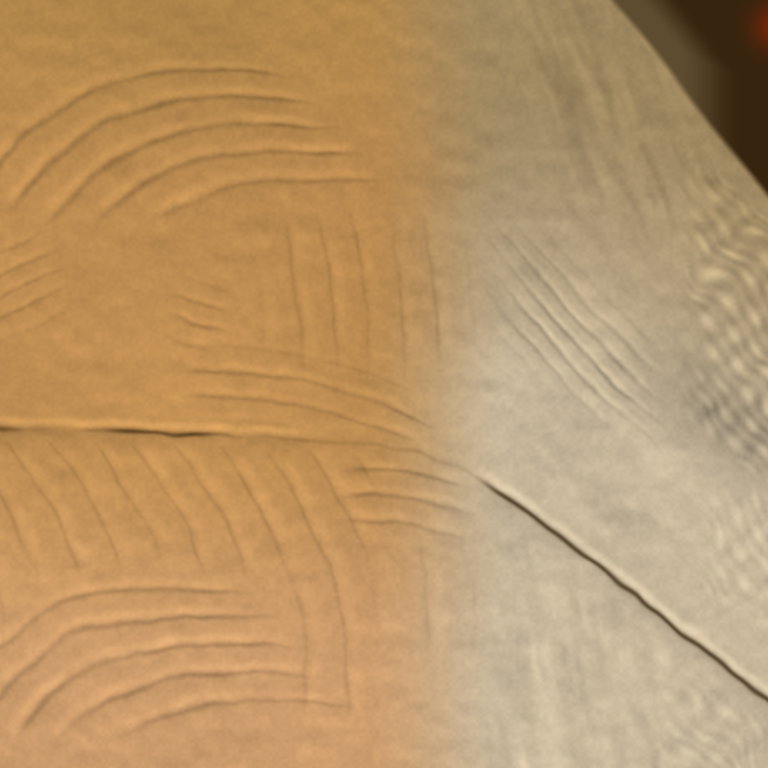
Reproduce this texture procedurally as a Shadertoy shader.

```glsl
#define WARM_TOP vec3(0.70, 0.53, 0.295)
#define WARM_MID vec3(0.745, 0.553, 0.322)
#define WARM_LOW vec3(0.82, 0.625, 0.43)
#define GREY_LOW vec3(0.775, 0.71, 0.60)
#define GREY_TOP vec3(0.61, 0.52, 0.365)
#define OLIVE vec3(0.37, 0.30, 0.19)
#define UMBER vec3(0.21, 0.14, 0.055)
#define RUST vec3(0.46, 0.15, 0.04)
#define RELIEF 0.16
#define FURROW 0.0036
#define GRAIN 0.04

float hash(vec2 p) {
    p = fract(p * vec2(0.1031, 0.1137));
    p += dot(p, p.yx + 33.33);
    return fract((p.x + p.y) * p.x * 7.13 + p.y * 91.7);
}

float noise(vec2 p) {
    vec2 i = floor(p), f = fract(p);
    f = f * f * (3.0 - 2.0 * f);
    return mix(mix(hash(i), hash(i + vec2(1, 0)), f.x),
               mix(hash(i + vec2(0, 1)), hash(i + 1.0), f.x), f.y);
}

float fbm(vec2 p) {
    float sum = 0.0, amp = 0.5;
    for (int i = 0; i < 4; i++) {
        sum += amp * noise(p);
        p = mat2(1.6, 1.2, -1.2, 1.6) * p + 7.3;
        amp *= 0.5;
    }
    return sum;
}

float bell(float x, float width) {
    return exp(-x * x / (width * width));
}

// Soft rectangle from low corner xy to high corner zw
float area(vec2 p, vec4 r, float soft) {
    vec2 m = smoothstep(r.xy - soft, r.xy + soft, p) * smoothstep(soft - r.zw, -soft - r.zw, -p);
    m = smoothstep(r.xy - soft, r.xy + soft, p) * (1.0 - smoothstep(r.zw - soft, r.zw + soft, p));
    return m.x * m.y;
}

// Repeated stitched furrows, each with a soft lit lip
float creases(float s, float spacing) {
    float f = fract(s / spacing) - 0.3;
    return 0.6 * bell(f - 0.24, 0.19) - bell(f * spacing, FURROW) - 0.08;
}

// Leaf of nested arcs, with its height as the second result
vec2 leaf(vec2 p) {
    float x = p.x - 0.35 + 0.9 * (p.y - 0.84);
    float s = p.y + 0.8 * x * x;
    float mask = area(vec2(x, s), vec4(-0.43, 0.755, 0.07, 0.93), 0.03);
    return vec2(creases(s, 0.036) * mask * smoothstep(0.70, 0.75, p.y), s);
}

// Steep ribs that straighten towards their foot
float ribs(vec2 p, float foot, float bend, float spacing) {
    float rise = max(p.y - foot, 0.0);
    return creases(p.x + bend * rise * rise, spacing);
}

// Short broken wrinkles drawn out along one lean
float streaks(vec2 p, float lean, float pitch) {
    float s = (p.x + lean * p.y) * pitch;
    return 1.3 * noise(vec2(s, p.y * 9.0)) + 0.9 * noise(vec2(s * 2.1, p.y * 15.0)) - 1.1;
}

// Diamond lattice of small pads
float waffle(vec2 p) {
    p += 0.02 * (noise(p * 22.0) - 0.5);
    float a = sin(205.0 * (p.x + 0.28 * p.y));
    float b = sin(185.0 * (p.y + 0.45 * p.x));
    return a * b + 0.35 * (a + b);
}

float quilting(vec2 p, float seam) {
    vec2 w = p + 0.026 * (vec2(fbm(p * 10.0), fbm(p * 10.0 + 31.0)) - 0.47);
    float above = smoothstep(0.01, 0.03, seam), below = smoothstep(0.01, 0.03, -seam);
    float patchy = 0.25 + 1.1 * noise(p * 14.0);

    // Leaves on the warm side
    vec2 lower = leaf(w + vec2(0.05, 0.675));
    float h = 0.9 * (leaf(w).x + lower.x);
    h += 0.6 * creases(w.y - 0.5 * w.x, 0.03) * area(p, vec4(-0.1, 0.58, 0.07, 0.69), 0.03);
    float sag = w.y + 0.75 * pow(abs(w.x - 0.26), 2.0);
    h += 0.9 * creases(sag, 0.034) * above
       * area(vec2(p.x - 0.4 * max(0.5 - p.y, 0.0), sag), vec4(0.25, 0.455, 0.53, 0.55), 0.025);
    h += 0.7 * creases(sag + 0.2 * w.x, 0.027) * area(p, vec4(0.23, 0.55, 0.29, 0.63), 0.025);
    h += 0.8 * creases(w.y + 0.9 * pow(abs(w.x - 0.49), 2.0), 0.034) * below
       * area(p, vec4(0.46, 0.30, 0.61, 0.41), 0.025);

    // Ribs between the leaves
    float clearLeaf = max(smoothstep(0.92, 0.96, lower.y), smoothstep(0.36, 0.40, p.x));
    h += 0.5 * ribs(w, 0.1, 1.1, 0.055) * below * clearLeaf * area(p, vec4(-0.1, 0.08, 0.48, 0.5), 0.025);
    h += 0.42 * ribs(w, 0.46, 0.35, 0.047) * area(p, vec4(0.35, 0.53, 0.6, 0.71), 0.04);
    h += 0.4 * ribs(w, 0.15, 0.5, 0.06) * area(p, vec4(0.5, 0.16, 0.61, 0.28), 0.025);
    h *= 0.5 + 0.75 * noise(p * 19.0);

    // Folds on the grey side
    float slope = p.y + 0.75 * p.x;
    h += 0.75 * streaks(w, 0.42, 52.0)
       * area(vec2(p.x + 0.42 * p.y, p.y), vec4(1.07, 0.7, 1.26, 1.1), 0.05);
    h += 0.9 * creases((w.y + 1.15 * w.x - 0.7 * pow(abs(w.x - 0.7), 2.0)) * 0.7, 0.024) * patchy
       * area(vec2(p.x, slope), vec4(0.65, 1.06, 0.85, 1.2), 0.045);
    h += 0.5 * streaks(w, 0.22, 48.0) * below * area(p, vec4(0.64, -0.1, 0.88, 0.3), 0.04);
    h += 0.3 * streaks(w, 0.7, 34.0) * above * area(p, vec4(0.63, 0.3, 0.95, 0.75), 0.05);

    // Waffle patches and small puckers
    float pads = area(vec2(p.x, slope), vec4(0.9, 1.13, 1.2, 1.46), 0.035)
               + 0.6 * area(p, vec4(0.92, 0.22, 1.2, 0.36), 0.025) * above
               + 0.5 * area(p, vec4(0.86, -0.1, 1.2, 0.13), 0.03) * below;
    h += 0.6 * waffle(w) * pads * (0.4 + 0.6 * patchy);
    vec2 q = w * vec2(38.0, 50.0);
    return h + 0.45 * (noise(q) - noise(q + vec2(0.1, 0.5)));
}

void mainImage(out vec4 fragColor, in vec2 fragCoord) {
    vec2 p = fragCoord / iResolution.xy;

    // Warm to grey light across the cloth
    float broad = fbm(p * 4.0) - 0.47;
    vec3 warm = mix(WARM_LOW, WARM_MID, smoothstep(0.1, 0.46, p.y + 0.12 * broad));
    warm = mix(warm, WARM_TOP, smoothstep(0.75, 1.0, p.y));
    vec3 grey = mix(GREY_LOW, GREY_TOP, smoothstep(0.45, 0.95, p.y + 0.5 * max(p.x - 0.75, 0.0)));
    vec3 color = mix(warm, grey, smoothstep(0.46, 0.67, p.x + 0.06 * broad));

    // Bent seam with a lit upper lip
    float t = p.x - 0.58, right = smoothstep(0.55, 0.7, p.x);
    float seam = p.y - 0.445 + 0.02 * p.x + 0.4 * (t + sqrt(t * t + 0.008));
    seam = seam / (1.0 + 0.28 * right) + 0.006 * (noise(p * 35.0) - 0.5);
    float depth = 1.0 - 0.85 * area(p, vec4(0.39, -1, 0.635, 2), 0.02);
    float shade = RELIEF * quilting(p, seam) + 0.13 * broad;
    shade += depth * (0.13 * bell(seam - 0.01, 0.006) - 0.07 * exp(-abs(seam + 0.006) / 0.012));

    // Shadowed hollow and cloth grain
    vec2 hollow = (p - vec2(0.95, 0.45)) * mat2(0.8, -0.6, 0.6, 0.8) * vec2(8.0, 22.0);
    shade -= 0.17 * bell(length(hollow), 1.0);
    shade += GRAIN * (noise(p * 230.0) + noise(p * 110.0) - 1.0);
    color *= 1.0 + shade;
    float broken = mix(noise(vec2(p.x * 24.0, 3.0)), 0.85, right);
    color = mix(color, UMBER, 0.85 * bell(seam, 0.0034) * depth * broken);

    // Dark corner beyond the cloth
    float edge = p.x + 0.79 * p.y - 1.59 + 0.008 * (noise(p * 14.0) - 0.5);
    float dark = max(smoothstep(0.03, 0.09, edge), smoothstep(0.88, 0.97, p.x));
    vec3 beyond = mix(OLIVE, UMBER, dark);
    beyond = mix(beyond, RUST, bell(length(p - vec2(1.01, 0.965)), 0.03));
    color = mix(color, beyond, smoothstep(-0.007, 0.007, edge));
    fragColor = vec4(color, 1.0);
}
```
